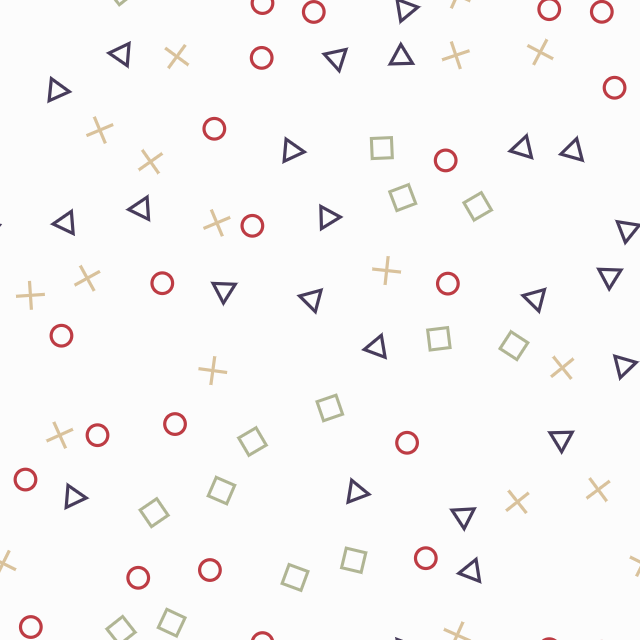
A WebGL 1 fragment shader for this pattern:

```glsl
precision highp float;
// Scattered outline confetti: red rings, violet triangles, sage squares and tan crosses on white.
uniform vec2 u_resolution;

const float CELLS = 9.0;      // cells along one side; the pattern repeats after these
const float JITTER = 0.56;    // share of a cell a shape may wander over
const float DENSITY = 0.91;   // share of cells that hold a shape
const float TAU = 6.2831853;

const vec3 PAPER = vec3(0.99);
const vec3 RED = vec3(0.74, 0.235, 0.265);
const vec3 VIOLET = vec3(0.28, 0.235, 0.355);
const vec3 SAGE = vec3(0.69, 0.71, 0.58);
const vec3 TAN = vec3(0.85, 0.76, 0.61);

float hash(vec2 cell, float seed) {
    vec3 p = fract(vec3(cell, seed) * vec3(0.1031, 0.1137, 0.0973) + 0.137);
    p += dot(p, p.yzx + 33.33);
    return fract((p.x + p.y) * p.z);
}

vec2 rotate(vec2 p, float angle) {
    float c = cos(angle), s = sin(angle);
    return vec2(c * p.x - s * p.y, s * p.x + c * p.y);
}

// Signed distances to the shapes, with sharp corners
float ring(vec2 p, float radius, float halfStroke) {
    return abs(length(p) - radius) - halfStroke;
}

float triangle(vec2 p, float inradius, float halfStroke) {
    float edge = max(abs(p.x) * 0.8660254 + p.y * 0.5, -p.y);
    return abs(edge - inradius) - halfStroke;
}

float square(vec2 p, float halfSide, float halfStroke) {
    return abs(max(abs(p.x), abs(p.y)) - halfSide) - halfStroke;
}

float crossBars(vec2 p, float halfLength, float halfStroke) {
    p = abs(p);
    return max(min(p.x, p.y) - halfStroke, max(p.x, p.y) - halfLength);
}

// Colour in rgb, distance in a
vec4 confetti(vec2 p, float kind) {
    if (kind < 0.5) return vec4(RED, ring(p, 0.0161, 0.0025));
    if (kind < 1.5) return vec4(VIOLET, triangle(p, 0.0100, 0.0025));
    if (kind < 2.5) return vec4(SAGE, square(p, 0.0157, 0.0024));
    return vec4(TAN, crossBars(p, 0.0226, 0.0025));
}

void main() {
    float side = min(u_resolution.x, u_resolution.y);
    vec2 grid = gl_FragCoord.xy / side * CELLS + vec2(0.0, 0.5);
    vec3 color = PAPER;

    for (int j = -1; j <= 1; j++) {
        // Each row slides sideways by its own amount to hide the grid
        float row = floor(grid.y) + float(j);
        float rowId = mod(row, CELLS);
        float slide = fract(rowId * 0.382);

        for (int i = -1; i <= 1; i++) {
            float column = floor(grid.x - slide) + float(i);
            vec2 id = vec2(mod(column, CELLS), rowId);
            vec2 offset = (vec2(hash(id, 1.0), hash(id, 2.0)) - 0.5) * JITTER;
            vec2 center = vec2(column + slide, row) + 0.5 + offset;

            // Neighbours cycle through the four kinds, with random skips
            float kind = mod(id.x + 2.0 * id.y + floor(2.0 * hash(id, 3.0)), 4.0);
            vec2 local = rotate((grid - center) / CELLS, TAU * hash(id, 4.0));
            vec4 shape = confetti(local, kind);

            float coverage = clamp(0.5 - shape.a * side, 0.0, 1.0);
            coverage *= step(hash(id, 5.0), DENSITY);
            color = mix(color, shape.rgb, coverage);
        }
    }
    gl_FragColor = vec4(color, 1.0);
}
```
